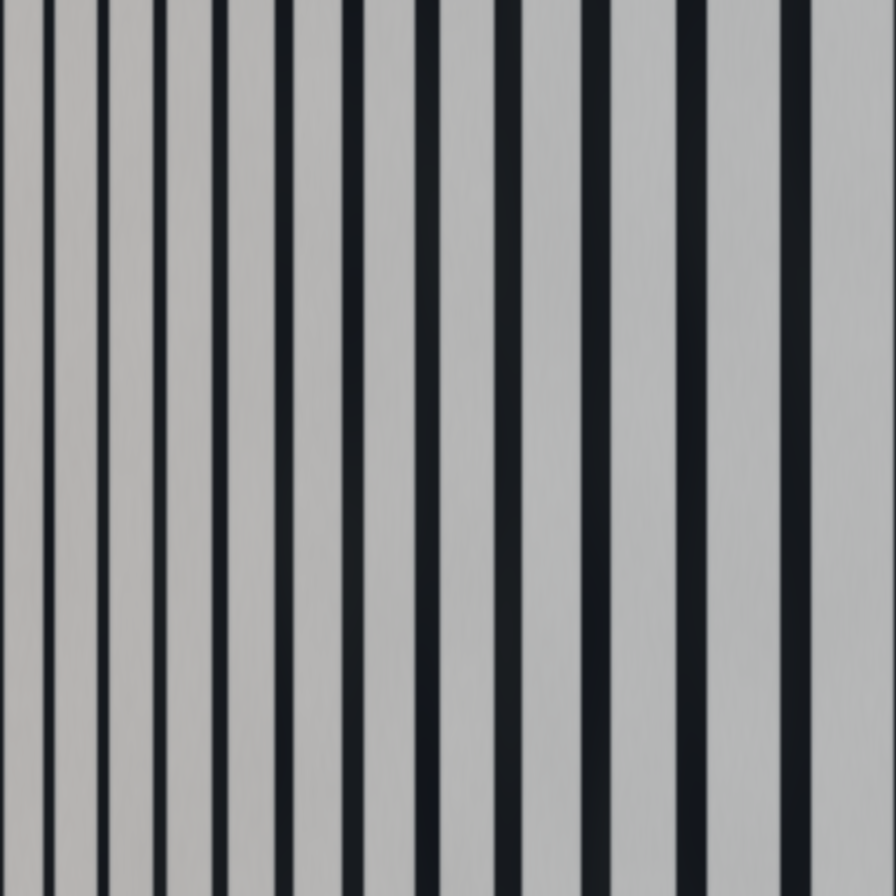
This pattern is drawn by a WebGL 1 fragment shader. Its source:

```glsl
precision highp float;
// Pale vertical slats parted by dark gaps that widen from left to right.
uniform vec2 u_resolution;

const int GAP_COUNT = 13;
const vec3 SLAT_WARM = vec3(0.712, 0.703, 0.695);
const vec3 SLAT_COOL = vec3(0.711, 0.714, 0.715);
const vec3 GAP_DEEP = vec3(0.068, 0.082, 0.105);
const vec3 GAP_LIFTED = vec3(0.118, 0.132, 0.140);
const vec3 RIM_BLUE = vec3(0.46, 0.50, 0.53);

vec2 hashGradient(vec2 cell) {
  float angle = 6.2832 * fract(sin(dot(cell, vec2(127.1, 311.7))) * 4375.85);
  return vec2(cos(angle), sin(angle));
}

float gradientNoise(vec2 p) {
  vec2 cell = floor(p);
  vec2 f = p - cell;
  vec2 blend = f * f * f * (f * (f * 6.0 - 15.0) + 10.0);
  vec2 e = vec2(1.0, 0.0);
  float a = dot(hashGradient(cell), f);
  float b = dot(hashGradient(cell + e.xy), f - e.xy);
  float c = dot(hashGradient(cell + e.yx), f - e.yx);
  float d = dot(hashGradient(cell + e.xx), f - e.xx);
  return mix(mix(a, b, blend.x), mix(c, d, blend.x), blend.y);
}

// Gap spacing grows as a cubic of its index.
float gapCenter(float k) {
  return 0.0547 + k * (0.05938 + k * (0.00099 + k * 0.0001406));
}

float gapHalfWidth(float k) {
  return 0.5 * (0.0123 + 0.0219 * smoothstep(0.0, 9.5, k));
}

// Signed distance to the nearest gap, negative inside.
float gapDistance(float x) {
  float nearest = x - 0.0042;
  for (int i = 0; i < GAP_COUNT; i++) {
    float k = float(i) - 1.0;
    nearest = min(nearest, abs(x - gapCenter(k)) - gapHalfWidth(k));
  }
  return nearest;
}

vec3 slatColor(vec2 uv) {
  vec3 color = mix(SLAT_WARM, SLAT_COOL, smoothstep(0.0, 0.75, uv.x));
  float mottling = gradientNoise(uv * vec2(9.0, 5.0));
  float grain = gradientNoise(uv * vec2(150.0, 30.0));
  return color + 0.012 * mottling + 0.008 * grain;
}

vec3 gapColor(vec2 uv) {
  float lift = 0.35 + 0.7 * gradientNoise(uv * vec2(11.0, 3.0) + 4.3);
  return mix(GAP_DEEP, GAP_LIFTED, clamp(lift, 0.0, 1.0));
}

void main() {
  vec2 uv = gl_FragCoord.xy / u_resolution;
  float softness = max(0.0032, 0.75 / u_resolution.x);
  float distanceToGap = gapDistance(uv.x);

  // A faint bluish rim shades the slat beside each gap.
  float rim = 0.22 * (1.0 - smoothstep(0.0, 0.0065, distanceToGap));
  vec3 slat = mix(slatColor(uv), RIM_BLUE, rim);

  float slatCover = smoothstep(-softness, softness, distanceToGap);
  gl_FragColor = vec4(mix(gapColor(uv), slat, slatCover), 1.0);
}
```
